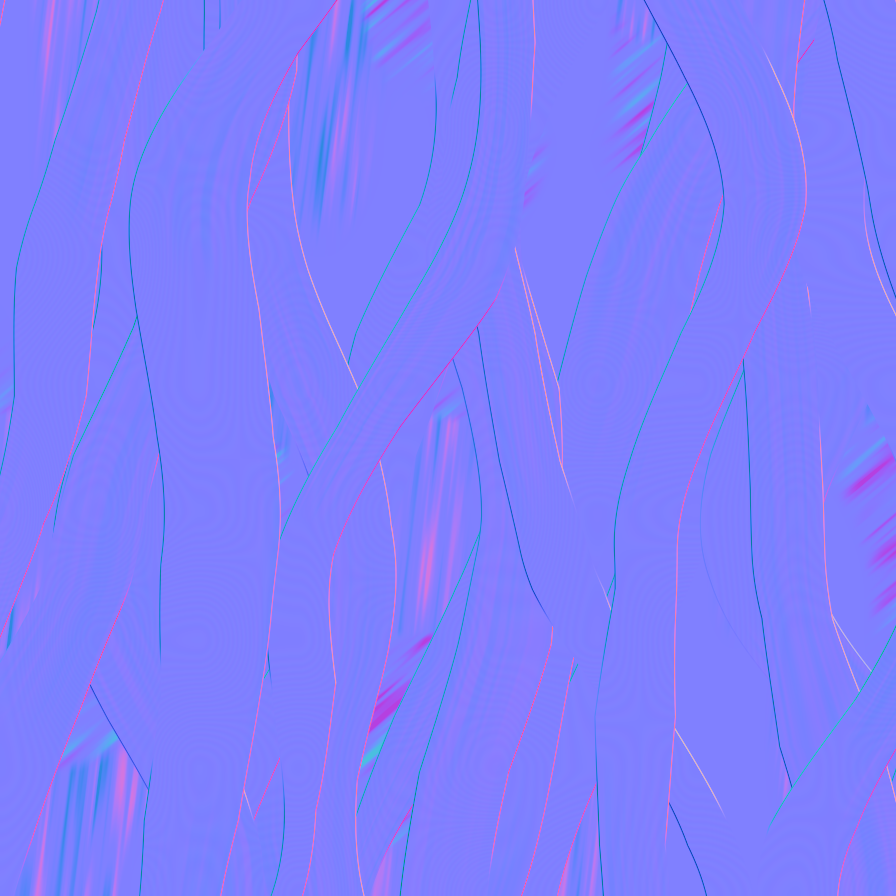
This texture map is drawn by a WebGL 1 fragment shader. Its source:

```glsl
precision highp float;
// Tangent-space normal map of overlapping, brushed vine strands with crisp creased edges.

uniform vec2 u_resolution;

const int STRAND_COUNT = 24;
const float CREASE_WIDTH = 0.0013;
const float SLOPE_STEP = 0.004;

float hash(vec2 p) {
  vec3 q = fract(p.xyx * 0.1031);
  q += dot(q, q.yzx + 33.33);
  return fract((q.x + q.y) * q.z);
}

float noise(vec2 p) {
  vec2 cell = floor(p);
  vec2 f = fract(p);
  f = f * f * (3.0 - 2.0 * f);
  float low = mix(hash(cell), hash(cell + vec2(1.0, 0.0)), f.x);
  float high = mix(hash(cell + vec2(0.0, 1.0)), hash(cell + 1.0), f.x);
  return mix(low, high, f.y);
}

// Piecewise linear noise, for the angular kinks of an outline
float kinks(float t, float seed) {
  float cell = floor(t);
  return mix(hash(vec2(cell, seed)), hash(vec2(cell + 1.0, seed)), fract(t));
}

// Horizontal position of a strand's outline; side is -1 (left) or 1 (right)
float edgeX(float y, float id, float side) {
  float root = fract(id * 0.618 + 0.1) * 1.4 - 0.2;
  float lean = (hash(vec2(id, 51.0)) - 0.32) * 0.6;
  float bend = (noise(vec2(y * 2.6, id * 7.0 + 20.0)) - 0.5) * 0.17;
  float halfWidth = mix(0.028, 0.062, hash(vec2(id, 73.0)));
  halfWidth *= 0.55 + 0.9 * noise(vec2(y * 3.2, id * 5.0 + side + 140.0));
  float kink = (kinks(y * 7.0 + hash(vec2(id, 9.0)), id * 3.0 + side + 260.0) - 0.5) * 0.02;
  return root + lean * (y - 0.5) + bend + side * halfWidth + kink;
}

// Returns outward normal (xy) and inward distance (z) of one outline
vec3 outline(vec2 p, float id, float side) {
  float x = edgeX(p.y, id, side);
  float slope = (edgeX(p.y + SLOPE_STEP, id, side) - x) / SLOPE_STEP;
  float scale = inversesqrt(1.0 + slope * slope);
  return vec3(side * vec2(1.0, -slope) * scale, side * (x - p.x) * scale);
}

// Steep crease along an outline, fading out where surfaces merge
vec2 crease(vec3 edge, float y, float seed, float pixel) {
  float band = 1.0 - smoothstep(CREASE_WIDTH - 0.5 * pixel, CREASE_WIDTH + 0.5 * pixel, edge.z);
  float strength = smoothstep(0.25, 0.4, noise(vec2(y * 5.0, seed)));
  return edge.xy * band * strength * 0.95;
}

// Tilt of brush strokes running along a unit direction
vec2 strokes(vec2 p, vec2 along, vec2 frequency, float seed) {
  vec2 across = vec2(along.y, -along.x);
  vec2 q = vec2(dot(p, across), dot(p, along)) * frequency + seed;
  float ridge = noise(q) + 0.5 * noise(q * vec2(2.3, 1.4) + 17.0) - 0.75;
  return across * clamp(ridge * abs(ridge) * 2.6, -0.65, 0.65);
}

// Deep gaps: patches of steep and diagonal strokes
vec2 gapTilt(vec2 p) {
  float patches = smoothstep(0.42, 0.68, noise(p * vec2(11.0, 6.0) + 31.0));
  float diagonal = smoothstep(0.5, 0.58, noise(p * vec2(4.0, 5.0) + 64.0) + 0.4 * (p.x - 0.6));
  vec2 steep = strokes(p, normalize(vec2(0.12, 1.0)), vec2(125.0, 7.0), 120.0);
  vec2 slanted = strokes(p, normalize(vec2(1.0, 0.85)), vec2(120.0, 9.0), 210.0);
  return mix(steep, slanted, diagonal) * patches;
}

// Shallow strand surface: long streaks and very faint contour ripples
vec2 surfaceTilt(vec2 p, float u, float id) {
  float patches = smoothstep(0.42, 0.75, noise(p * vec2(9.0, 3.5) + id * 11.0));
  float broad = noise(vec2(u * 5.0, p.y * 2.5) + id * 13.0) - 0.55;
  float fine = noise(vec2(u * 24.0, p.y * 4.0) + id * 19.0) - 0.5;
  float contour = noise(p * vec2(9.0, 7.0) + id * 3.0);
  vec2 ripple = vec2(cos(contour * 190.0), sin(contour * 190.0)) * 0.011;
  return vec2(1.0, -0.25) * (broad * 0.1 + fine * 0.16) * patches + ripple;
}

void main() {
  vec2 p = gl_FragCoord.xy / u_resolution;
  float pixel = 1.0 / min(u_resolution.x, u_resolution.y);
  vec2 tilt = gapTilt(p);

  // Lay the strands over each other from back to front
  for (int i = 0; i < STRAND_COUNT; i++) {
    float id = float(i) + 1.0;
    vec3 left = outline(p, id, -1.0);
    vec3 right = outline(p, id, 1.0);
    float u = left.z / max(left.z + right.z, 0.01);
    float cover = clamp(min(left.z, right.z) / pixel + 0.5, 0.0, 1.0);
    vec2 strand = surfaceTilt(p, u, id);
    strand += crease(left, p.y, id * 4.0 + 310.0, pixel);
    strand += crease(right, p.y, id * 4.0 + 412.0, pixel);
    tilt = mix(tilt, strand, cover);
  }

  // Encode the unit normal as a colour
  tilt /= max(1.0, length(tilt));
  float facing = sqrt(max(0.0, 1.0 - dot(tilt, tilt)));
  gl_FragColor = vec4(0.5 + 0.5 * vec3(tilt, facing), 1.0);
}
```
